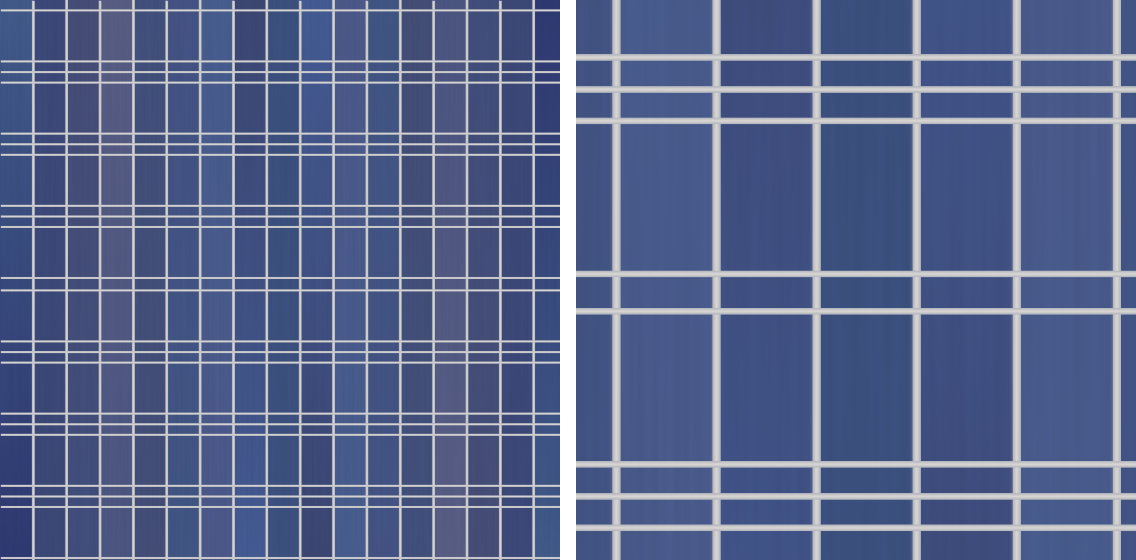
Left, the full canvas; right, a detail of the centre.
Reproduce this texture procedurally as a WebGL 2 fragment shader.

```glsl
#version 300 es
precision highp float;

uniform vec2 u_resolution;
out vec4 fragColor;

// Layout, in fractions of the canvas
const float COLUMN_STEP = 0.05957;
const float LAST_COLUMN = 16.0;
const float COLUMN_HALF_WIDTH = 0.00245;
const float TILE_HEIGHT = 0.5;
const float TILE_TOP = 0.0186;
const float BAND_STEP = 0.1289;
const int BANDS = 4;
const vec3 BAND_LINES = vec3(0.0, 0.0911, 0.1102);
const float ROW_HALF_WIDTH = 0.00195;
const float FRAY = 0.0022;

// Thread colours and weave streaks
const vec3 THREAD_CORE = vec3(0.84, 0.83, 0.82);
const vec3 THREAD_EDGE = vec3(0.71, 0.72, 0.75);
const vec3 HALO = vec3(0.39, 0.43, 0.57);
const float HALO_WIDTH = 0.0022;
const float HALO_STRENGTH = 0.5;
const vec2 STREAK_SCALE = vec2(230.0, 5.0);
const float STREAK_STRENGTH = 0.035;

// Dye of the left half of the columns; the right half is turned by 180 degrees
const int DYES = 9;
const vec3 DYE_TOP[DYES] = vec3[DYES](
    vec3(0.25, 0.35, 0.53), vec3(0.23, 0.28, 0.47), vec3(0.27, 0.30, 0.46),
    vec3(0.34, 0.36, 0.51), vec3(0.25, 0.31, 0.48), vec3(0.26, 0.32, 0.51),
    vec3(0.27, 0.36, 0.55), vec3(0.23, 0.27, 0.44), vec3(0.23, 0.31, 0.49));
const vec3 DYE_BOTTOM[DYES] = vec3[DYES](
    vec3(0.18, 0.22, 0.44), vec3(0.23, 0.28, 0.46), vec3(0.25, 0.30, 0.48),
    vec3(0.29, 0.33, 0.50), vec3(0.26, 0.30, 0.46), vec3(0.25, 0.33, 0.51),
    vec3(0.29, 0.34, 0.53), vec3(0.26, 0.35, 0.57), vec3(0.23, 0.31, 0.49));

vec2 gradient(vec2 cell) {
    vec2 p = fract(cell * vec2(0.1031, 0.1137));
    p += dot(p, p.yx + 33.33);
    float angle = 6.2832 * fract((p.x + p.y) * p.x);
    return vec2(cos(angle), sin(angle));
}

float gradientNoise(vec2 p) {
    vec2 cell = floor(p), f = fract(p);
    vec2 w = f * f * f * (f * (f * 6.0 - 15.0) + 10.0);
    vec2 e = vec2(1.0, 0.0);
    float low = mix(dot(gradient(cell), f),
                    dot(gradient(cell + e), f - e), w.x);
    float high = mix(dot(gradient(cell + e.yx), f - e.yx),
                     dot(gradient(cell + 1.0), f - 1.0), w.x);
    return mix(low, high, w.y);
}

// Distance to the nearest row, in groups that repeat with each tile
float rowDistance(float depth) {
    float nearest = 1.0;
    for (int band = 0; band < BANDS; band++) {
        for (int line = 0; line < 3; line++) {
            if (band == BANDS - 1 && line == 2) continue;
            float d = depth - TILE_TOP - float(band) * BAND_STEP - BAND_LINES[line];
            d -= TILE_HEIGHT * round(d / TILE_HEIGHT);
            nearest = min(nearest, abs(d));
        }
    }
    return nearest;
}

vec3 cloth(vec2 uv) {
    float column = clamp(floor(uv.x / COLUMN_STEP), 0.0, LAST_COLUMN);
    bool turned = column > 0.5 * LAST_COLUMN;
    int dye = int(turned ? LAST_COLUMN - column : column);
    float height = turned ? 1.0 - uv.y : uv.y;
    vec3 color = mix(DYE_BOTTOM[dye], DYE_TOP[dye], height);
    float streak = gradientNoise(uv * STREAK_SCALE)
                 + 0.6 * gradientNoise(uv * STREAK_SCALE * vec2(0.3, 0.4) + 17.0);
    return color * (1.0 + STREAK_STRENGTH * streak);
}

vec3 drawThread(vec3 color, float dist, float halfWidth, float pixel, float mask) {
    float cover = 1.0 - smoothstep(halfWidth - 0.5 * pixel, halfWidth + 0.5 * pixel, dist);
    vec3 thread = mix(THREAD_CORE, THREAD_EDGE, smoothstep(0.0, halfWidth, dist));
    return mix(color, thread, cover * mask);
}

void main() {
    vec2 uv = gl_FragCoord.xy / u_resolution;
    float pixel = 1.0 / min(u_resolution.x, u_resolution.y);
    float depth = 1.0 - uv.y;
    vec3 color = cloth(uv);

    // Upright threads with a faint halo on the left
    float index = max(round(uv.x / COLUMN_STEP), 1.0);
    float offset = uv.x - index * COLUMN_STEP;
    float halo = smoothstep(-COLUMN_HALF_WIDTH - HALO_WIDTH, -COLUMN_HALF_WIDTH, offset)
               * step(offset, 0.0);
    color = mix(color, HALO, halo * HALO_STRENGTH);
    float frayTop = smoothstep(FRAY - pixel, FRAY, depth);
    float uprightMask = mix(1.0, frayTop, mod(index, 2.0));
    color = drawThread(color, abs(offset), COLUMN_HALF_WIDTH, pixel, uprightMask);

    // Level threads, stopping just short of the left edge
    float rowMask = smoothstep(FRAY - pixel, FRAY, uv.x);
    color = drawThread(color, rowDistance(depth), ROW_HALF_WIDTH, pixel, rowMask);

    fragColor = vec4(color, 1.0);
}
```
